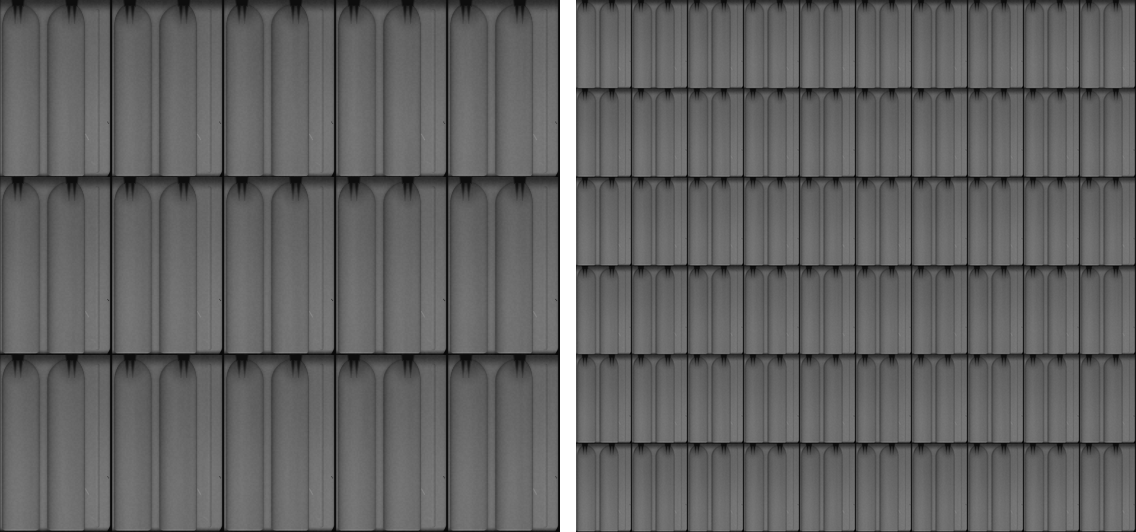
Left, the tile; right, the same tile 2 across and 2 down.
Give the GLSL for this pattern, as a Shadertoy shader.

```glsl
// Grey interlocking roof tiles: two arched troughs, a thin rib and dark overlap claws per tile.
#define REPEATS vec2(5.0, 3.0)
#define LAND_TONE 0.445
#define TROUGH_TONE 0.430
#define GAP_TONE 0.035
#define GAP_X 0.992
#define GAP_HALF 0.0085
#define ARCH_TOP 0.035
#define ARCH_HEIGHT 0.20
#define RIB_X 0.868
#define RIB_HALF 0.016
#define GRAIN 0.022
#define TILE_VARIATION 0.012

float hash(vec2 p) {
    vec3 q = fract(vec3(p.xyx) * 0.1031);
    q += dot(q, q.yzx + 33.33);
    return fract((q.x + q.y) * q.z);
}

// Value noise that wraps after period cells.
float wrapNoise(vec2 uv, vec2 period) {
    vec2 p = uv * period, i = floor(p), f = fract(p);
    f = f * f * (3.0 - 2.0 * f);
    vec2 a = mod(i, period), b = mod(i + 1.0, period);
    return mix(mix(hash(a), hash(vec2(b.x, a.y)), f.x),
               mix(hash(vec2(a.x, b.y)), hash(b), f.x), f.y);
}

float cover(float dist, float blur) {
    return 1.0 - smoothstep(-blur, blur, dist);
}

float segment(vec2 p, vec2 a, vec2 b) {
    vec2 ab = b - a;
    return length(p - a - ab * clamp(dot(p - a, ab) / dot(ab, ab), 0.0, 1.0));
}

float roundIntersect(float a, float b, float r) {
    return min(-r, max(a, b)) + length(max(vec2(a, b) + r, 0.0));
}

// Signed distance to a trough whose arch peaks off centre.
float troughSide(vec2 p, float left, float right, float peak) {
    float u = (p.x - peak) / (p.x < peak ? peak - left : right - peak);
    float v = max(0.0, (ARCH_TOP + ARCH_HEIGHT - p.y) / ARCH_HEIGHT);
    return (length(vec2(u, v)) - 1.0) * 0.5 * (right - left);
}

// Dark block that splits into two tapering prongs.
float claw(vec2 p, float px) {
    float block = max(abs(p.x) - 0.056 + 0.15 * p.y, p.y - 0.055);
    float prong = abs(abs(p.x) - 0.025) - 0.022 * (1.0 - p.y / 0.21);
    float shade = cover(prong, px + 0.005) * mix(0.95, 0.35, smoothstep(0.04, 0.21, p.y));
    float body = cover(block, px + 0.006);
    float recess = 0.5 * cover(abs(p.x) - 0.035, 0.015) * (1.0 - smoothstep(0.03, 0.13, p.y));
    return max(body, max(shade * step(p.y, 0.21), recess));
}

void mainImage(out vec4 fragColor, in vec2 fragCoord) {
    vec2 uv = fragCoord / iResolution.xy;
    vec2 size = iResolution.xy / REPEATS;
    vec2 cell = fract(uv * REPEATS);
    float px = 0.75 / size.x, tall = size.y / size.x;
    float h = cell.y * tall;
    vec2 p = vec2(cell.x, tall - h); // x across, y down from the top edge

    // Flat land, rounding off at its lower lip
    float tone = LAND_TONE * mix(0.52, 1.0, smoothstep(0.0, 0.05, h));
    tone *= mix(0.45, 1.0, smoothstep(0.0, 0.13, p.y));
    tone *= 1.0 - 0.75 * cover(h - 0.010, px + 0.004);

    // Raised rib: lit left flank, shaded right flank
    float rib = segment(p, vec2(RIB_X, 0.10), vec2(RIB_X, tall - 0.06)) - RIB_HALF;
    float flank = (p.x - RIB_X) / RIB_HALF;
    tone *= 1.0 - 0.25 * cover(abs(rib) - 0.002, px + 0.003) * (0.6 + 0.4 * flank);
    tone *= 1.0 - 0.07 * flank * cover(rib, px);

    // Two mirrored troughs and the claws above them
    float claws = 0.0;
    for (int i = 0; i < 2; i++) {
        float left = i == 0 ? 0.021 : 0.424;
        float right = left + 0.331;
        float peak = i == 0 ? 0.160 : 0.641;
        float side = troughSide(p, left, right, peak);
        float dist = roundIntersect(side, 0.012 - h, 0.035);
        float across = (p.x - left) / (right - left);
        float inner = max(-side, 0.0);

        float bowl = TROUGH_TONE * (1.0 - mix(0.34, 0.20, across) * exp(-inner / 0.030));
        bowl *= 1.0 - 0.16 * exp(-inner / 0.007);
        bowl *= 1.0 + 0.025 * sin(across * 9.0 - 2.0);
        float dome = length((p - vec2(peak, 0.02)) * vec2(1.1, 0.75));
        bowl *= mix(0.62, 1.0, smoothstep(0.02, 0.22, dome));
        bowl *= 1.0 + 0.15 * cover(abs(h - 0.020) - 0.003, 0.006);

        tone *= 1.0 - 0.22 * exp(-max(side, 0.0) / 0.012);
        tone = mix(tone, bowl, cover(dist, px));
        claws = max(claws, claw(p - vec2(peak, 0.0), px));
    }

    // Height gradient, tile variation, streaks and grain
    tone *= mix(0.89, 1.03, smoothstep(0.05, 0.85, p.y / tall));
    tone *= 1.0 + TILE_VARIATION * (2.0 * hash(floor(uv * REPEATS) + 7.0) - 1.0);
    tone += 0.012 * (wrapNoise(uv, vec2(160.0, 9.0)) - 0.5);
    tone += GRAIN * (wrapNoise(uv, vec2(384.0, 365.0)) - 0.5);

    // Small scuffs and specks
    float scuff = segment(p, vec2(0.764, 1.20), vec2(0.790, 1.245)) - 0.004;
    float smudge = segment(p, vec2(0.82, 1.45), vec2(0.85, 1.47)) - 0.003;
    float speck = min(length(p - vec2(0.962, 1.09)), length(p - vec2(0.970, 1.10))) - 0.004;
    tone += 0.09 * cover(scuff, 0.008) + 0.03 * cover(smudge, 0.012);
    tone *= 1.0 - 0.55 * cover(speck, px);

    // Claws, then the gap that widens at the lower right corner
    tone = mix(tone, 0.05, claws);
    float offset = fract(p.x - GAP_X + 0.5) - 0.5;
    float corner = 0.024 * pow(1.0 - smoothstep(0.0, 0.08, h), 2.0) * step(offset, 0.0);
    float gap = abs(offset) - GAP_HALF - corner;
    tone *= 1.0 - 0.28 * exp(-max(gap, 0.0) / 0.008);
    tone = mix(tone, GAP_TONE, cover(gap, px));
    fragColor = vec4(vec3(clamp(tone, 0.0, 1.0)), 1.0);
}
```
